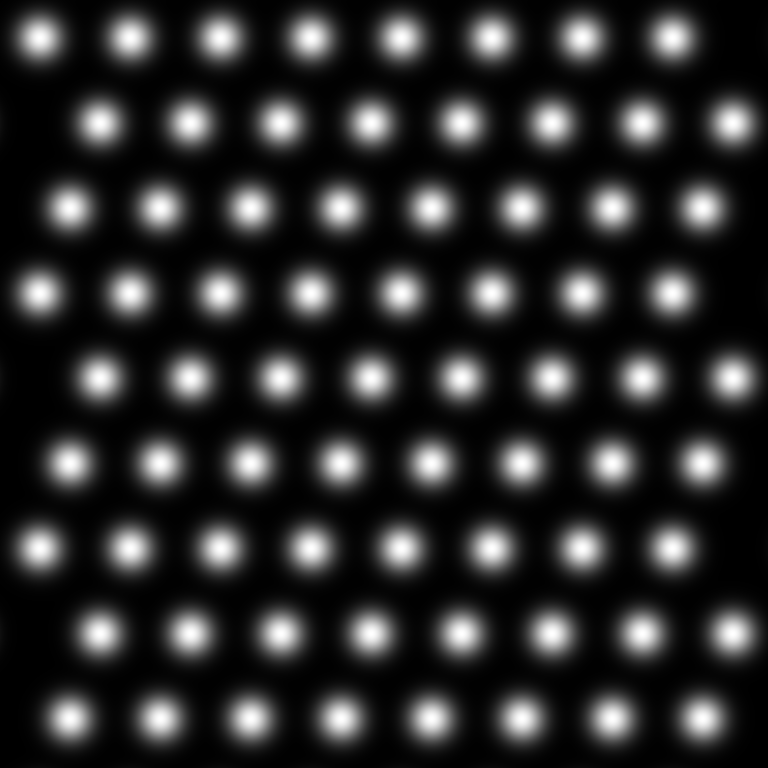
Give the GLSL for this pattern, as a WebGL 2 fragment shader.

```glsl
#version 300 es
precision highp float;

uniform vec2 u_resolution;
out vec4 fragColor;

const int COLUMNS = 8;
const int ROWS = 9;
const int ROWS_PER_CYCLE = 3;                  // rows before the stagger repeats
const vec2 FIRST_DOT = vec2(0.0521, 0.0642);   // leftmost column, lowest row
const vec2 PITCH = vec2(0.11765, 0.1108);      // spacing between dots
const float DOT_SIGMA = 0.0194;                // softness of each dot
const vec3 BACKGROUND = vec3(0.0);
const vec3 DOT_COLOR = vec3(1.0);

// Shortest offset between two points on a canvas that wraps at its edges
vec2 wrappedOffset(vec2 a, vec2 b) {
    vec2 d = a - b;
    return d - floor(d + 0.5);
}

float gaussian(vec2 offset, float sigma) {
    return exp(-dot(offset, offset) / (2.0 * sigma * sigma));
}

// Each row is shifted by a third of the pitch, in a cycle of three
vec2 dotCenter(int column, int row) {
    float stagger = float((row + 1) % ROWS_PER_CYCLE) / float(ROWS_PER_CYCLE);
    return FIRST_DOT + PITCH * vec2(float(column) + stagger, float(row));
}

void main() {
    vec2 uv = gl_FragCoord.xy / u_resolution;

    // Sum the overlapping glows of all dots
    float glow = 0.0;
    for (int row = 0; row < ROWS; row++) {
        for (int column = 0; column < COLUMNS; column++) {
            glow += gaussian(wrappedOffset(uv, dotCenter(column, row)), DOT_SIGMA);
        }
    }

    fragColor = vec4(mix(BACKGROUND, DOT_COLOR, min(glow, 1.0)), 1.0);
}
```
